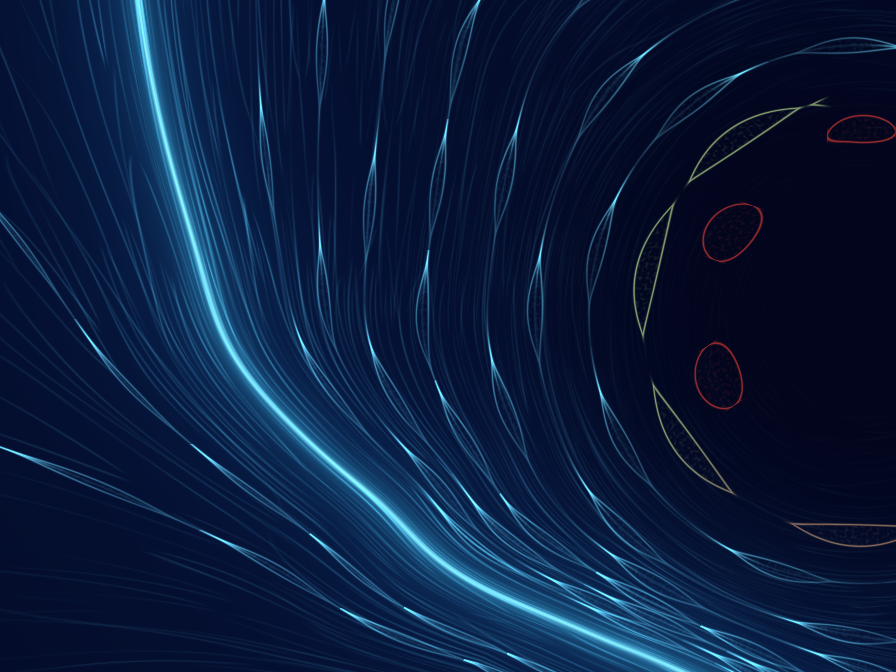
Write a WebGL 1 fragment shader that draws this background.

```glsl
precision highp float;
// Glowing blue streamlines bending around a dark vortex, with slender pods along the flow.
uniform vec2 u_resolution;

const vec2 VORTEX = vec2(1.285, 0.583);
const float CORE = 0.45;     // flow level where circles start to stretch
const float STREAM = 0.64;   // flow level of the bright stream

float bump(float x, float center, float width) {
  float d = (x - center) / width;
  return exp(-d * d);
}

vec2 hashGradient(vec2 cell) {
  float angle = 6.2832 * fract(sin(dot(cell, vec2(127.1, 311.7))) * 43758.5);
  return vec2(cos(angle), sin(angle));
}

float gradientNoise(vec2 p) {
  vec2 i = floor(p), f = p - i;
  vec2 w = f * f * f * (f * (f * 6.0 - 15.0) + 10.0);
  vec2 e = vec2(1.0, 0.0);
  float a = dot(hashGradient(i), f);
  float b = dot(hashGradient(i + e), f - e);
  float c = dot(hashGradient(i + e.yx), f - e.yx);
  float d = dot(hashGradient(i + 1.0), f - 1.0);
  return mix(mix(a, b, w.x), mix(c, d, w.x), w.y);
}

// Soft thin line at distance d, never thinner than a pixel
float line(float d, float width) {
  float w = max(width, 0.6 / u_resolution.y);
  return exp(-d * d / (w * w));
}

// Radius of the bright stream around the vortex
float streamRadius(float angle) {
  float a = 0.6 - 0.06 * log(1.0 + exp((0.6 - angle) / 0.06));
  float up = max(a, 0.0), down = max(-1.0 - a, 0.0);
  float r = 0.97 + 0.42 * a + 0.11 * a * a + 0.35 * up * up * up + 0.5 * down * down;
  r += 0.022 * bump(a, -0.11, 0.13) - 0.017 * bump(a, -0.43, 0.12);
  return r - 0.015 * bump(a, -0.85, 0.2);
}

// Flow coordinates: level across, angle along, signed gap to the stream, radius
vec4 flow(vec2 p) {
  vec2 v = p - VORTEX;
  float r = length(v), a = atan(v.y, -v.x);
  float bright = streamRadius(a), gap = r - bright;
  float level = r + 0.055 * sin(a) * (1.0 - smoothstep(0.4, 0.6, r));
  if (gap > 0.0) {
    level = STREAM + 0.4 * gap / (1.0 + max(8.2 + 10.5 * a, 0.0) * gap);
  } else if (level > CORE) {
    float t = (level - CORE) / (bright - CORE);
    float swerve = mix(-0.1, 0.24, smoothstep(-0.95, 0.45, a));
    t += swerve * 6.75 * t * (1.0 - t) * (1.0 - t);
    level = mix(CORE, STREAM, t);
  }
  return vec4(level, a, gap, r);
}

// Zero contours of stretched noise, drawn as crisp filaments
float filaments(vec2 q, float slope, float freq, float bend) {
  float density = freq * slope;
  vec2 at = q * vec2(freq, bend) + freq;
  float n = gradientNoise(at);
  float rise = abs(gradientNoise(at + vec2(0.05, 0.0)) - n) / 0.05;
  float d = n / (max(rise, 0.3) * density);
  float fade = max(0.5 + 1.3 * gradientNoise(q * vec2(freq * 0.7, bend * 2.0) + 9.0), 0.0);
  return line(d, 0.0016) * fade * smoothstep(0.1, 0.6, rise) / (1.0 + density * density * 0.00006);
}

// Ring of outlined pods at one flow level; size is half length and half width
float pods(vec4 f, float slope, float level, float spacing, float phase,
           vec2 size, float roundness, float tail) {
  float turn = f.y - phase;
  float x = (turn - spacing * floor(turn / spacing + 0.5)) * f.w / size.x;
  float offset = (f.x - level) / slope;
  float base = max(1.0 - x * x, 0.01);
  float h = size.y * pow(base, roundness);
  float edgeSlope = 2.0 * roundness * x * h / (base * size.x);
  float d = (abs(offset) - h) / sqrt(1.0 + edgeSlope * edgeSlope);
  float fade = exp(-max(x * x - 1.0, 0.0) * tail);
  float grain = max(gradientNoise(vec2(x * size.x, offset) * 190.0), 0.0);
  float inside = smoothstep(0.0, 0.004, -d) * step(abs(x), 1.0);
  return line(d, 0.0014) * fade + 0.3 * grain * inside;
}

// Blue pods brighten to a spear at the upper tip and trail a faint line
float bluePods(vec4 f, float slope, float level, float spacing, float phase, float width) {
  float turn = f.y - phase;
  float x = (turn - spacing * floor(turn / spacing + 0.5)) * f.w / 0.085;
  float thread = line((f.x - level) / slope, 0.0016);
  float body = pods(f, slope, level, spacing, phase, vec2(0.085, width), 1.6, 1.0);
  return body * (0.75 + 0.35 * clamp(x, -1.0, 1.0)) + thread * (0.2 + 0.9 * bump(x, 0.85, 0.35));
}

void main() {
  vec2 p = gl_FragCoord.xy / u_resolution.y;
  vec4 f = flow(p);
  vec2 e = vec2(0.001, 0.0);
  float slope = length(vec2(flow(p + e).x, flow(p + e.yx).x) - f.x) / e.x;
  slope = clamp(slope, 0.02, 2.0);
  float gap = abs(f.z) * 0.92;

  // Deep water, darker inside the vortex
  vec3 color = mix(vec3(0.012, 0.04, 0.15), vec3(0.02, 0.085, 0.245), exp(-gap * 3.0));
  color = mix(vec3(0.006, 0.018, 0.11), color, smoothstep(0.2, 0.6, f.w));

  // Fine filaments, strongest beside the stream
  float strands = filaments(f.xy, slope, 60.0, 1.3) + 0.8 * filaments(f.xy, slope, 170.0, 1.8);
  strands += 0.7 * filaments(f.xy, slope, 310.0, 2.6);
  float strength = (0.2 + 0.65 * exp(-gap * 5.5)) * (0.25 + 0.75 * smoothstep(0.3, 0.5, f.x));
  color += vec3(0.2, 0.45, 0.47) * strands * strength * smoothstep(0.03, 0.25, f.w);

  // Blue pods, from the vortex rim out past the stream
  float blue = bluePods(f, slope, 0.405, 0.7, 0.11, 0.011);
  blue += bluePods(f, slope, 0.475, 0.72, -0.09, 0.011);
  blue += bluePods(f, slope, 0.514, 0.62, 0.27, 0.011);
  blue += bluePods(f, slope, 0.552, 0.3, -0.08, 0.009);
  blue += bluePods(f, slope, 0.577, 0.39, 0.147, 0.008);
  blue += bluePods(f, slope, 0.592, 0.43, -0.03, 0.008);
  blue += bluePods(f, slope, 0.605, 0.4, 0.2, 0.006);
  blue += bluePods(f, slope, 0.672, 0.19, 0.046, 0.004);
  blue += bluePods(f, slope, 0.686, 0.2, -0.06, 0.006);
  color += vec3(0.26, 0.52, 0.54) * blue * 0.85;

  // Warm pods inside the vortex
  vec3 gold = mix(vec3(0.5, 0.36, 0.2), vec3(0.5, 0.58, 0.3), smoothstep(-1.3, -0.5, f.y));
  gold *= 1.0 - smoothstep(1.3, 1.4, f.y);
  color += gold * pods(f, slope, 0.325, 0.8, 0.05, vec2(0.1, 0.016), 1.1, 9.0);
  float lift = smoothstep(0.6, 1.5, f.y);
  vec4 raised = f - vec4(0.05, 0.28, 0.0, 0.0) * lift;
  color += vec3(0.58, 0.14, 0.06) * step(-1.1, f.y)
         * pods(raised, slope, 0.23, 0.94, 0.35, vec2(0.048, 0.034 - 0.014 * lift), 0.5, 60.0);

  // Bright stream and its halo
  color += vec3(0.04, 0.14, 0.16) * exp(-gap * 16.0);
  color += vec3(0.13, 0.33, 0.33) * exp(-gap * 85.0);
  color += vec3(0.32, 0.38, 0.32) * line(gap, 0.004);
  gl_FragColor = vec4(min(color, vec3(0.8, 0.97, 0.98)), 1.0);
}
```
